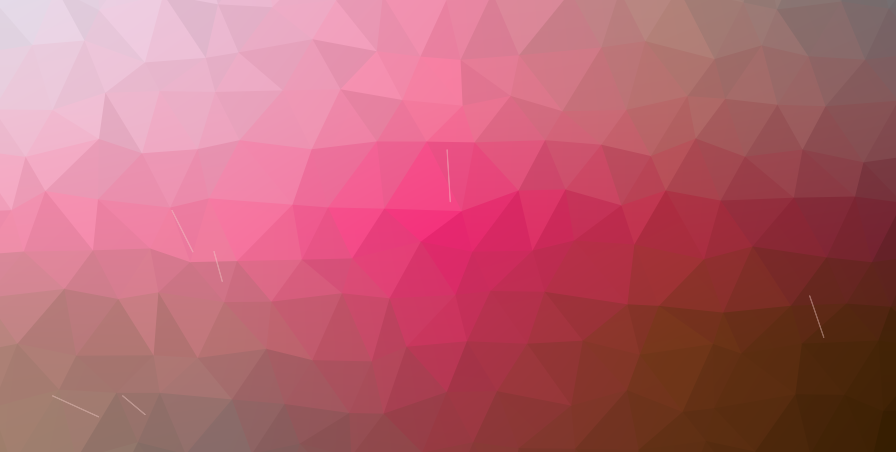
A WebGL 1 fragment shader for this background:

```glsl
precision highp float;
// Low-poly mesh of triangles shaded by a lavender, pink, crimson and brown gradient.
uniform vec2 u_resolution;

const vec2 CANVAS = vec2(1.984, 1.0);
const vec2 CELL = vec2(0.124, 0.1111);

vec2 hash2(vec2 p) {
  return fract(sin(vec2(dot(p, vec2(127.1, 311.7)), dot(p, vec2(269.5, 183.3)))) * 43758.55);
}

// Piecewise linear blend through five evenly spaced colours
vec3 ramp(vec3 a, vec3 b, vec3 c, vec3 d, vec3 e, float t) {
  t = clamp(t, 0.0, 1.0) * 4.0;
  vec3 col = mix(a, b, clamp(t, 0.0, 1.0));
  col = mix(col, c, clamp(t - 1.0, 0.0, 1.0));
  col = mix(col, d, clamp(t - 2.0, 0.0, 1.0));
  return mix(col, e, clamp(t - 3.0, 0.0, 1.0));
}

// Colour field: five horizontal ramps blended from bottom to top
vec3 gradient(vec2 p) {
  vec2 uv = p / CANVAS;
  vec3 bottom = ramp(vec3(0.62, 0.50, 0.42), vec3(0.50, 0.41, 0.40), vec3(0.56, 0.23, 0.24),
                     vec3(0.38, 0.19, 0.08), vec3(0.20, 0.11, 0.00), uv.x);
  vec3 low = ramp(vec3(0.69, 0.50, 0.47), vec3(0.72, 0.45, 0.45), vec3(0.75, 0.20, 0.34),
                  vec3(0.45, 0.21, 0.10), vec3(0.27, 0.14, 0.03), uv.x);
  vec3 middle = ramp(vec3(0.94, 0.55, 0.67), vec3(0.94, 0.47, 0.62), vec3(0.93, 0.15, 0.45),
                     vec3(0.70, 0.18, 0.26), vec3(0.42, 0.13, 0.18), uv.x);
  vec3 high = ramp(vec3(0.92, 0.77, 0.84), vec3(0.92, 0.66, 0.76), vec3(0.94, 0.45, 0.59),
                   vec3(0.70, 0.41, 0.40), vec3(0.52, 0.33, 0.34), uv.x);
  vec3 top = ramp(vec3(0.89, 0.87, 0.92), vec3(0.91, 0.74, 0.83), vec3(0.93, 0.54, 0.66),
                  vec3(0.68, 0.52, 0.48), vec3(0.45, 0.42, 0.43), uv.x);
  return ramp(bottom, low, middle, high, top, uv.y);
}

// Jittered mesh vertex; every other row is shifted by half a cell
vec2 vertex(vec2 id) {
  vec2 shift = vec2(0.5 * mod(id.y + 1.0, 2.0), 0.0);
  return (id + shift + (hash2(id) - 0.5) * vec2(0.56, 0.5)) * CELL;
}

// Signed distance to the left of the line a-b
float side(vec2 p, vec2 a, vec2 b) {
  vec2 e = normalize(b - a);
  return e.x * (p.y - a.y) - e.y * (p.x - a.x);
}

// Flat facet colour, weighted by its coverage of the pixel
vec4 facet(vec2 p, vec2 a, vec2 b, vec2 c, float pixel) {
  float d = min(side(p, a, b), min(side(p, b, c), side(p, c, a)));
  float cover = clamp(d / pixel + 0.5, 0.0, 1.0);
  vec2 center = (a + b + c) / 3.0;
  float tone = 1.0 + 0.07 * (hash2(center).x - 0.5);
  return vec4(gradient(mix(center, p, 0.2)) * tone, 1.0) * cover;
}

// Thin pale gap between two facets
float hairline(vec2 p, vec2 a, vec2 b, float pixel) {
  vec2 e = b - a;
  float d = length(p - a - e * clamp(dot(p - a, e) / dot(e, e), 0.0, 1.0));
  return 1.0 - smoothstep(0.0006, 0.0012 + pixel * 0.6, d);
}

void main() {
  vec2 p = gl_FragCoord.xy / u_resolution * CANVAS;
  float pixel = 1.0 / u_resolution.y;
  vec2 base = floor(p / CELL);

  // Mesh: each cell is split along its shorter diagonal
  vec4 sum = vec4(0.0);
  for (int j = -1; j <= 1; j++) {
    for (int i = -2; i <= 1; i++) {
      vec2 id = base + vec2(float(i), float(j));
      vec2 a = vertex(id);
      vec2 b = vertex(id + vec2(1.0, 0.0));
      vec2 c = vertex(id + vec2(1.0, 1.0));
      vec2 d = vertex(id + vec2(0.0, 1.0));
      if (mod(id.y, 2.0) < 0.5) {
        sum += facet(p, a, b, c, pixel) + facet(p, a, c, d, pixel);
      } else {
        sum += facet(p, a, b, d, pixel) + facet(p, b, c, d, pixel);
      }
    }
  }
  vec3 col = sum.a > 0.01 ? sum.rgb / sum.a : gradient(p);

  // Hairline gaps
  float gap = hairline(p, vec2(0.990, 0.668), vec2(0.997, 0.554), pixel);
  gap = max(gap, hairline(p, vec2(0.381, 0.534), vec2(0.427, 0.443), pixel));
  gap = max(gap, hairline(p, vec2(0.474, 0.443), vec2(0.492, 0.378), pixel));
  gap = max(gap, hairline(p, vec2(1.793, 0.345), vec2(1.824, 0.254), pixel));
  gap = max(gap, hairline(p, vec2(0.117, 0.124), vec2(0.218, 0.078), pixel));
  gap = max(gap, hairline(p, vec2(0.272, 0.124), vec2(0.321, 0.083), pixel));
  col = mix(col, vec3(0.95, 0.80, 0.78), 0.4 * gap);

  gl_FragColor = vec4(col, 1.0);
}
```
